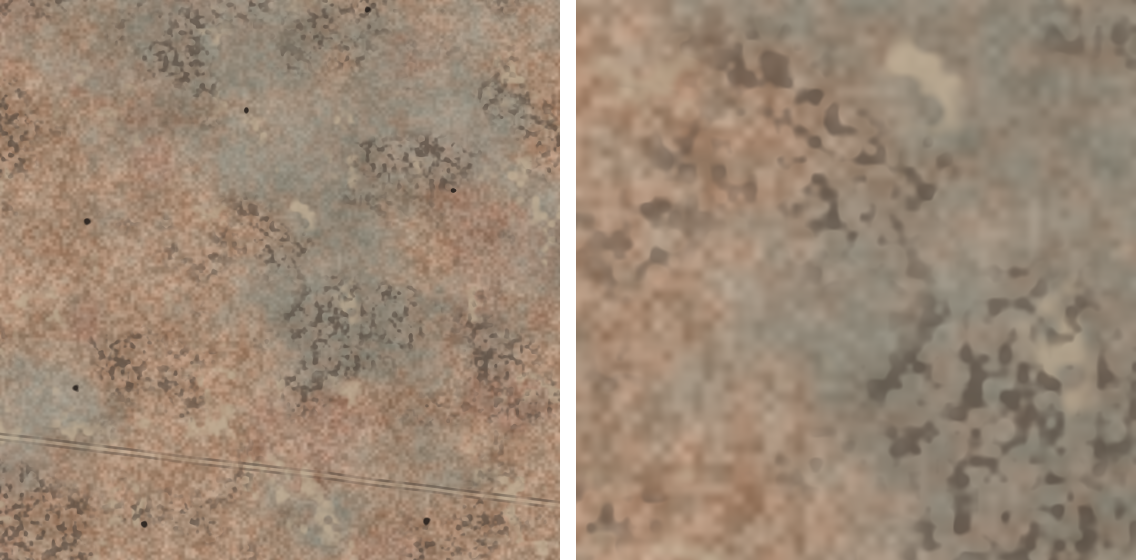
Left, the full canvas; right, a detail of the centre.
Give the GLSL for this texture, as a WebGL 1 fragment shader.

```glsl
precision highp float;
// Weathered sandstone: warm and grey patches, fine grain, clustered dark specks, pits and a twin scratch.
uniform vec2 u_resolution;

#define PATCH_FREQ vec2(4.0, 5.5)
#define CLUSTER_FREQ vec2(9.0, 11.0)
#define SPECK_FREQ 105.0
#define GRAIN_FREQ 165.0
#define GRAIN_CONTRAST 0.24
#define SPECK_STRENGTH 0.62
#define PIT_GRID 7.0
#define PIT_CHANCE 0.10
#define SCRATCH_START 0.221
#define SCRATCH_SLOPE -0.122

const vec3 WARM_TAN = vec3(0.665, 0.547, 0.454);
const vec3 COOL_GREY = vec3(0.590, 0.550, 0.490);
const vec3 ROSE_BROWN = vec3(0.610, 0.475, 0.405);
const vec3 PALE_SAND = vec3(0.760, 0.690, 0.590);
const vec3 DARK_MINERAL = vec3(0.300, 0.255, 0.220);
const vec3 PIT_BLACK = vec3(0.150, 0.125, 0.110);

float hash(vec2 p) {
  vec3 q = fract(p.xyx * 0.1031);
  q += dot(q, q.yzx + 33.33);
  return fract((q.x + q.y) * q.z);
}

float noise(vec2 p) {
  vec2 cell = floor(p);
  vec2 f = fract(p);
  f = f * f * (3.0 - 2.0 * f);
  float low = mix(hash(cell), hash(cell + vec2(1.0, 0.0)), f.x);
  float high = mix(hash(cell + vec2(0.0, 1.0)), hash(cell + vec2(1.0)), f.x);
  return mix(low, high, f.y);
}

// Layered noise, turned at each octave to hide the lattice
float fbm(vec2 p) {
  float sum = 0.0;
  float weight = 0.5;
  for (int i = 0; i < 4; i++) {
    sum += weight * noise(p);
    p = mat2(1.6, 1.2, -1.2, 1.6) * p + 17.3;
    weight *= 0.5;
  }
  return sum / 0.9375;
}

// Sparse round holes, one candidate per grid cell
float pits(vec2 p) {
  vec2 home = floor(p * PIT_GRID);
  float cover = 0.0;
  for (int y = -1; y <= 1; y++) {
    for (int x = -1; x <= 1; x++) {
      vec2 cell = home + vec2(float(x), float(y)) + 40.0;
      vec2 jitter = vec2(hash(cell), hash(cell + 61.7));
      vec2 center = (cell - 40.0 + jitter) / PIT_GRID;
      float radius = mix(0.005, 0.009, hash(cell + 23.1));
      float present = step(hash(cell + 91.3), PIT_CHANCE);
      float dist = length(p - center) + 0.004 * (noise(p * 150.0) - 0.5);
      cover = max(cover, present * (1.0 - smoothstep(0.4 * radius, radius, dist)));
    }
  }
  return cover;
}

float line(float dist, float width) {
  return 1.0 - smoothstep(0.3 * width, width, abs(dist));
}

void main() {
  vec2 p = gl_FragCoord.xy / u_resolution.y;

  // Broad colour patches, warmer towards the bottom
  float warmth = fbm(p * PATCH_FREQ + 3.7) + 0.14 * (1.0 - smoothstep(0.2, 0.5, p.y));
  float warm = smoothstep(0.36, 0.66, warmth);
  vec3 color = mix(COOL_GREY, WARM_TAN, warm);
  float rose = smoothstep(0.52, 0.75, fbm(p * 7.0 + 51.0));
  color = mix(color, ROSE_BROWN, 0.6 * rose * (0.35 + 0.65 * warm));
  color += 0.13 * (fbm(p * 14.0 + 29.0) - 0.5);

  // Fine grain, calmer in the grey patches
  float grain = 0.6 * noise(p * GRAIN_FREQ) + 0.4 * noise(p.yx * GRAIN_FREQ * 0.47 + 8.0) - 0.5;
  color += GRAIN_CONTRAST * mix(0.5, 1.0, warm) * grain;
  float tint = noise(p * 60.0 + 77.0) - 0.5;
  color += tint * vec3(0.035, -0.012, -0.025);

  // Pale flecks and clustered dark specks
  float pale = smoothstep(0.57, 0.75, fbm(p * 13.0 + 83.0));
  color = mix(color, PALE_SAND, 0.75 * pale * smoothstep(0.35, 0.8, noise(p * 70.0 + 5.0)));
  float cluster = smoothstep(0.47, 0.72, fbm(p * CLUSTER_FREQ + 11.0));
  float speckField = 0.65 * noise(p * SPECK_FREQ + 19.0) + 0.35 * noise(p.yx * SPECK_FREQ * 1.7);
  float speck = smoothstep(0.46, 0.74, speckField);
  color = mix(color, DARK_MINERAL, SPECK_STRENGTH * cluster * (0.12 + 0.88 * speck));
  color = mix(color, PIT_BLACK, 0.9 * pits(p));

  // Worn twin scratch with a pale ridge between its grooves
  float across = p.y - SCRATCH_START - SCRATCH_SLOPE * p.x + 0.003 * (noise(p * 12.0) - 0.5);
  float wear = smoothstep(0.2, 0.7, noise(p * 45.0 + 31.0));
  float grooves = max(line(across - 0.005, 0.0035), 0.8 * line(across + 0.005, 0.0035));
  color = mix(color, PALE_SAND, 0.3 * line(across, 0.005));
  color = mix(color, DARK_MINERAL, 0.48 * grooves * (0.3 + 0.7 * wear));

  gl_FragColor = vec4(clamp(color, 0.0, 1.0), 1.0);
}
```
